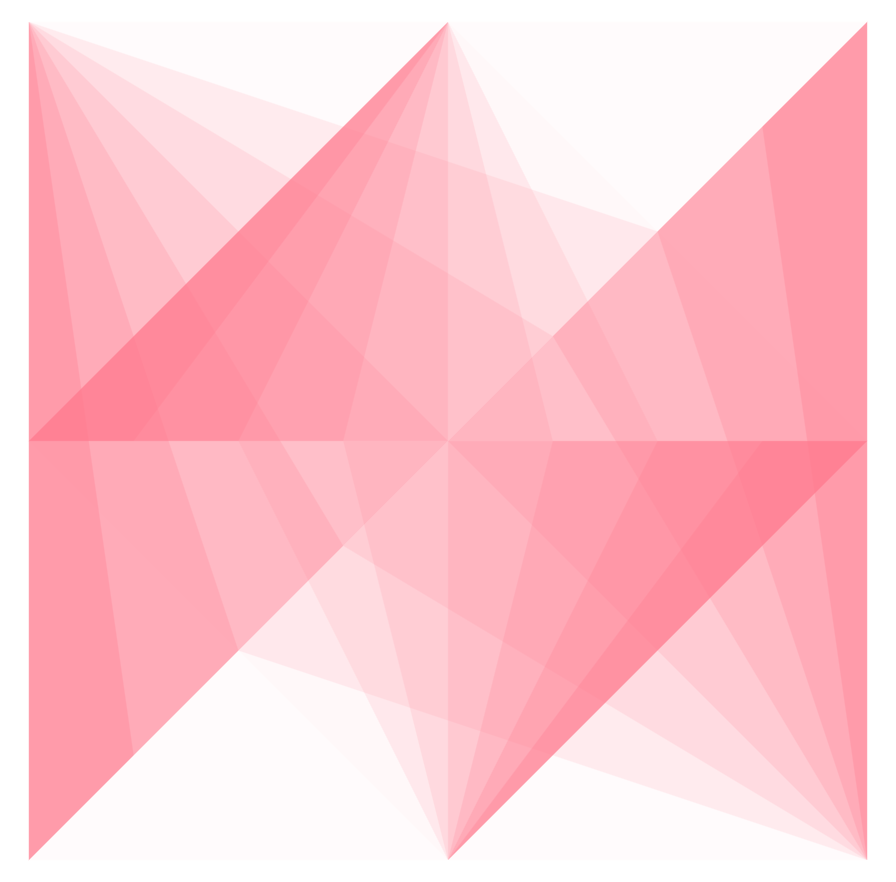
Reproduce this background procedurally as a Shadertoy shader.

```glsl
const vec3 PAPER = vec3(1.0);
const vec3 ROSE = vec3(1.0, 0.47, 0.55);
const float BLADES = 8.0;
const float HALF_SIDE = 0.4752; // half the square, in canvas heights

// Smooth coverage of the area to the left of the line from a to b
float leftOf(vec2 p, vec2 a, vec2 b, float pixel) {
    vec2 along = normalize(b - a);
    vec2 q = p - a;
    return clamp((along.x * q.y - along.y * q.x) / pixel + 0.5, 0.0, 1.0);
}

// Opacity of one blade, falling in even steps to a faint tint
float bladeOpacity(float index) {
    return max(0.74 - 0.119 * index, 0.026);
}

// Triangle split into blades that spread from its apex
float fan(vec2 p, vec2 apex, vec2 first, vec2 last, float pixel) {
    float opacity = 0.0;
    float previous = 0.0;
    for (float i = 0.0; i < BLADES; i++) {
        vec2 tip = mix(first, last, i / BLADES);
        float current = bladeOpacity(i);
        opacity += (current - previous) * leftOf(p, apex, tip, pixel);
        previous = current;
    }
    float inside = leftOf(p, first, last, pixel) * leftOf(p, last, apex, pixel);
    return opacity * inside;
}

// Corner fan and mid-edge fan, as the light they let through
float fanPair(vec2 p, float pixel) {
    float corner = fan(p, vec2(-1.0, 1.0), vec2(-1.0), vec2(1.0), pixel);
    float middle = fan(p, vec2(0.0, 1.0), vec2(-1.0, 0.0), vec2(1.0, 0.0), pixel);
    return (1.0 - corner) * (1.0 - middle);
}

void mainImage(out vec4 fragColor, in vec2 fragCoord) {
    float scale = HALF_SIDE * iResolution.y;
    vec2 p = (fragCoord - 0.5 * iResolution.xy) / scale;
    float pixel = 1.3 / scale;

    // The second pair is the first one turned by half a circle
    float clear = fanPair(p, pixel) * fanPair(-p, pixel);
    fragColor = vec4(mix(ROSE, PAPER, clear), 1.0);
}
```
